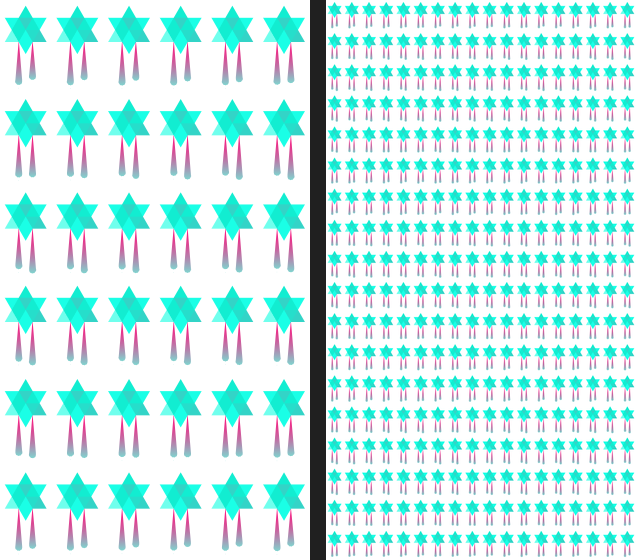
Left: one tile. Right: repeated 3 by 3.
Reproduce this pattern procedurally as a WebGL 1 fragment shader.

```glsl
precision highp float;
uniform vec2 u_resolution;

#define REPEATS 6.0
#define CELL vec2(71.0, 128.0)
#define STAR_CENTER vec2(35.3, 41.0)
#define STAR_RADIUS 33.2
#define DROP_TOP 57.5
#define DROP_RADIUS 4.8
#define DROP_PINK vec3(0.98, 0.09, 0.50)
#define DROP_TEAL vec3(0.50, 0.83, 0.81)
#define BRIGHT vec3(0.10, 1.00, 0.90)
#define MID vec3(0.07, 0.93, 0.82)
#define DARK vec3(0.20, 0.83, 0.78)
#define LIGHT vec3(0.44, 1.00, 0.93)

const float PI = 3.14159265;
const float SAMPLES = 3.0;

float coverage(float d, float soft) {
  return clamp(0.5 - d / soft, 0.0, 1.0);
}

float triangleDist(vec2 v) {
  return max(-v.y, 0.866 * abs(v.x) + 0.5 * v.y) - 0.5 * STAR_RADIUS;
}

float starDist(vec2 v) {
  return min(triangleDist(v), triangleDist(vec2(v.x, -v.y)));
}

// Six inner facets and six points, counted anticlockwise from the right
vec3 facetColor(vec2 v) {
  float k = mod(floor(atan(v.y, v.x) * 3.0 / PI), 6.0);
  float middle = (k + 0.5) * PI / 3.0;
  bool isPoint = dot(v, vec2(cos(middle), sin(middle))) > 0.5 * STAR_RADIUS;
  if (isPoint) {
    if (k == 1.0) return MID;
    if (k == 3.0) return LIGHT;
    return k == 5.0 ? DARK : BRIGHT;
  }
  if (k == 1.0) return DARK;
  if (k == 4.0) return BRIGHT;
  return k == 5.0 ? mix(MID, DARK, 0.6) : MID;
}

// Tapered drop with a slightly ragged round end
vec3 paintDrop(vec3 color, vec2 p, float x, float bottom, float soft) {
  vec2 q = p - vec2(x, DROP_TOP);
  float axis = bottom - DROP_TOP - DROP_RADIUS;
  float h = clamp(q.y / axis, 0.0, 1.0);
  vec2 offset = q - vec2(0.0, axis * h);
  float ragged = 0.2 * sin(q.x * 2.3 + bottom) * smoothstep(0.95, 1.0, h);
  float d = length(offset) - mix(0.2, DROP_RADIUS, h) + ragged;
  float fade = clamp(q.y / (bottom - DROP_TOP), 0.0, 1.0);
  vec3 tint = mix(DROP_PINK, DROP_TEAL, pow(fade, 1.35));
  return mix(color, tint, coverage(d, soft));
}

vec3 pattern(vec2 uv, float soft) {
  vec2 grid = vec2(uv.x, 1.0 - uv.y) * REPEATS;
  vec2 id = mod(floor(grid), REPEATS);
  vec2 p = fract(grid) * CELL;

  // Drop lengths swing slowly along the sequence of repeats
  float t = 2.0 * PI * (id.y * REPEATS + id.x) / (REPEATS * REPEATS);
  float leftEnd = 114.2 + 2.2 * cos(t) + 1.1 * sin(3.0 * t);
  float rightEnd = 114.9 - 3.75 * cos(t) + 1.5 * sin(t) - 1.65 * cos(2.0 * t);

  vec3 color = vec3(1.0);
  color = paintDrop(color, p, 25.8, leftEnd, soft);
  color = paintDrop(color, p, 44.7, rightEnd, soft);

  // Faint speck below the left drop
  float speck = length(p - vec2(25.6, leftEnd + 4.5)) - 0.45;
  color = mix(color, DROP_TEAL, 0.4 * coverage(speck, soft));

  vec2 v = (p - STAR_CENTER) * vec2(1.0, -1.0);
  return mix(color, facetColor(v), coverage(starDist(v), soft));
}

void main() {
  float soft = CELL.y * REPEATS / u_resolution.y / SAMPLES;
  vec3 sum = vec3(0.0);
  for (int j = 0; j < 3; j++) {
    for (int i = 0; i < 3; i++) {
      vec2 shift = (vec2(float(i), float(j)) + 0.5) / SAMPLES - 0.5;
      sum += pattern((gl_FragCoord.xy + shift) / u_resolution, soft);
    }
  }
  gl_FragColor = vec4(sum / (SAMPLES * SAMPLES), 1.0);
}
```
